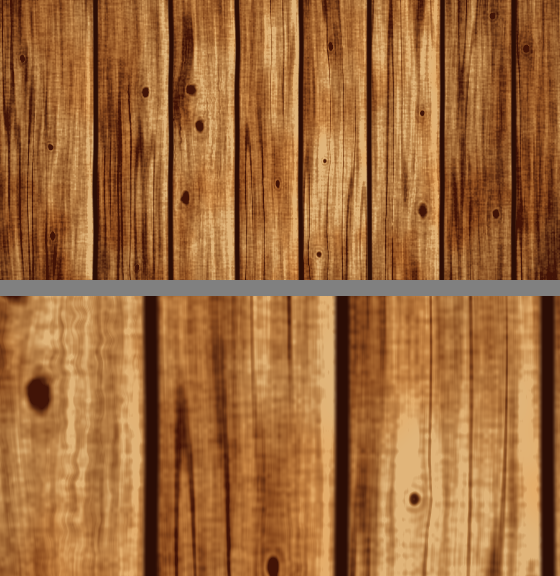
Top: the whole. Bottom: its middle third, enlarged.
Write a Shadertoy shader that draws this texture.

```glsl
// Eight weathered vertical planks parted by dark grooves, with knots and cracks.
// Stretched noise, bent around the knots, makes one tone value per point;
// that tone is looked up in a ramp of browns, then the grooves are laid on top.

#define GROOVES 7            // dark gaps between planks
#define GROOVE_HALF 0.0085   // half width, canvas height = 1
#define KNOTS 3              // knot slots on each plank
#define KNOT_CHANCE 0.65
#define BASE_TONE 3.8        // 0 = darkest brown, 5 = palest
#define GRAIN 4.2
#define CRACKS 2.2
#define STAIN 1.1
#define VIGNETTE 1.7
#define SEED 4.0

const vec3 GROOVE_COLOR = vec3(0.17, 0.05, 0.02);
const vec3 STAIN_TINT = vec3(1.05, 0.89, 0.68);
const vec3 BROWNS[6] = vec3[6](
    vec3(0.25, 0.08, 0.03), vec3(0.38, 0.20, 0.09), vec3(0.53, 0.32, 0.15),
    vec3(0.64, 0.44, 0.24), vec3(0.75, 0.56, 0.34), vec3(0.87, 0.73, 0.52));

float hash(vec2 p) {
    vec3 q = fract(p.xyx * 0.1031);
    q += dot(q, q.yzx + 33.33);
    return fract((q.x + q.y) * q.z);
}

float noise(vec2 p) {
    vec2 i = floor(p), f = fract(p);
    f = f * f * (3.0 - 2.0 * f);
    return mix(mix(hash(i), hash(i + vec2(1, 0)), f.x),
               mix(hash(i + vec2(0, 1)), hash(i + vec2(1, 1)), f.x), f.y);
}

float fbm(vec2 p) {
    float sum = 0.0, amp = 0.5;
    for (int i = 0; i < 4; i++) {
        sum += amp * noise(p);
        p = p * 2.03 + 17.3;
        amp *= 0.5;
    }
    return sum / 0.9375;
}

// Nearly even spacing, with a swing that dies out to the right
float grooveX(float i) {
    return 0.341 + 0.2477 * i + 0.028 * sin(1.25 * i) * exp(-0.2 * i);
}

vec3 woodColor(float tone) {
    vec3 c = BROWNS[0];
    for (int i = 0; i < 5; i++)
        c = mix(c, BROWNS[i + 1], clamp(tone - float(i), 0.0, 1.0));
    return c;
}

void mainImage(out vec4 fragColor, in vec2 fragCoord) {
    vec2 p = fragCoord / iResolution.xy * vec2(2.0, 1.0);
    vec2 view = abs(p - vec2(1.0, 0.5)) * vec2(1.0, 2.0);
    p.x += 0.005 * (noise(p * vec2(4.0, 6.0)) - 0.5);

    // Plank under this point and its two sides
    float plank = 0.0, left = -0.05, right = 2.05;
    for (int i = 0; i < GROOVES; i++) {
        float x = grooveX(float(i));
        if (x < p.x) { left = x; plank += 1.0; }
        else right = min(right, x);
    }
    vec2 offset = vec2(13.7, 29.1) * (plank + SEED);

    // Knots: dark core, ringed halo, and a sideways push on the grain
    float bend = 0.0, knotShade = 0.0;
    for (int k = 0; k < KNOTS; k++) {
        vec2 seed = vec2(plank * 5.0 + SEED, float(k) * 3.0 + SEED);
        if (hash(seed + 53.0) > KNOT_CHANCE) continue;
        vec2 center = vec2(mix(left, right, 0.2 + 0.6 * hash(seed)),
                           (float(k) + hash(seed + 17.0)) / float(KNOTS));
        float size = mix(0.008, 0.023, pow(hash(seed + 31.0), 2.0));
        vec2 d = (p - center) * vec2(1.0, mix(0.45, 1.0, hash(seed + 71.0)));
        float m = length(d) / size * (0.8 + 0.4 * noise(p * 70.0));
        bend += 0.9 * size * d.x / (abs(d.x) + size) * exp(-0.06 * m * m);
        knotShade += 3.2 * (1.0 - smoothstep(0.5, 1.1, m))
                   + (0.9 + 0.7 * sin(5.0 * m)) * exp(-0.55 * m);
    }

    // Grain: broad bands, fine fibres, and a dusty speckle
    vec2 g = vec2(p.x - bend, p.y);
    g.x += 0.02 * (noise(p * vec2(6.0, 2.0) + offset) - 0.5);
    float bands = fbm(g * vec2(22.0, 1.2) + offset) - 0.5;
    float fibres = fbm(g * vec2(100.0, 5.0) + offset) - 0.5;
    float speckle = noise(p * 170.0) + noise(p * vec2(40.0, 160.0)) - 1.0;
    float tone = BASE_TONE + GRAIN * (0.7 * bands + fibres) + 0.8 * speckle;
    tone += 0.8 * (hash(vec2(plank, SEED)) - 0.5) - knotShade;

    // Thin cracks along contours of stretched noise, only in patches
    float contour = abs(noise(g * vec2(45.0, 1.8) + offset) - 0.5);
    float patches = smoothstep(0.5, 0.75, noise(g * vec2(9.0, 1.3) + offset));
    tone -= CRACKS * patches * (1.0 - smoothstep(0.02, 0.13, contour));

    // Warm stains, heavier toward the bottom, and darkened canvas borders
    float stain = smoothstep(0.42, 0.72, fbm(p * vec2(6.0, 3.5) + offset));
    stain *= mix(1.1, 0.45, p.y);
    vec2 border = pow(view, vec2(4.0));
    tone -= STAIN * stain + VIGNETTE * (border.x + 0.4 * border.y);

    // Pale lip on the right side of a plank, shade on its left side
    float toLeft = p.x - left, toRight = right - p.x;
    tone += 1.3 * exp(-pow((toRight - 0.022) / 0.011, 2.0));
    tone -= 1.8 * exp(-toLeft / 0.013);

    vec3 color = woodColor(tone) * mix(vec3(1.0), STAIN_TINT, 0.25 + 0.6 * stain);
    float soft = max(0.004, 1.0 / iResolution.y);
    float wood = smoothstep(GROOVE_HALF - soft, GROOVE_HALF + soft, min(toLeft, toRight));
    fragColor = vec4(mix(GROOVE_COLOR, color, wood), 1.0);
}
```
